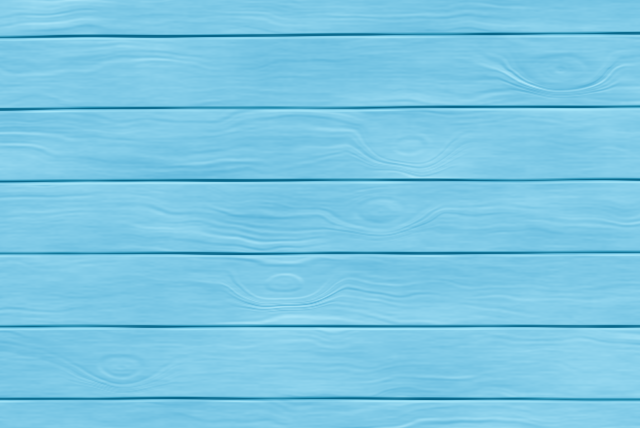
Reproduce this texture procedurally as a WebGL 2 fragment shader.

```glsl
#version 300 es
precision highp float;
// Horizontal painted wooden planks, split by thin dark seams with lit lower lips.
// Grain is warped, stretched noise that closes into rings around one knot per
// plank; its slope is lit from above to give the shallow relief under the paint.
uniform vec2 u_resolution;
out vec4 fragColor;

const float PITCH = 0.17;        // plank height, canvas height = 1
const float FIRST_SEAM = 0.068;  // height of the lowest seam

float hash(vec2 p) {
  return fract(sin(dot(p, vec2(127.1, 311.7))) * 43758.5453);
}

float noise(vec2 p) {
  vec2 i = floor(p), f = fract(p);
  f = f * f * (3.0 - 2.0 * f);
  return mix(mix(hash(i), hash(i + vec2(1, 0)), f.x),
             mix(hash(i + vec2(0, 1)), hash(i + vec2(1, 1)), f.x), f.y);
}

float fbm(vec2 p) {
  float sum = 0.0, amp = 0.5;
  for (int i = 0; i < 4; i++) {
    sum += amp * noise(p);
    p = p * 2.03 + 17.3;
    amp *= 0.5;
  }
  return sum;
}

// Knot centre of a plank; the outermost planks have theirs off the canvas
vec2 knotCentre(float plank) {
  float xs[5] = float[5](0.283, 0.664, 0.889, 0.957, 1.31);
  float x = plank < 0.0 || plank > 4.0 ? -2.0 : xs[int(plank)];
  return vec2(x, FIRST_SEAM + PITCH * (plank + 0.47 + 0.14 * hash(vec2(plank, 3.0))));
}

// Height of the painted grain
float relief(vec2 p, float plank) {
  vec2 seed = vec2(plank * 13.7, plank * 5.3);
  vec2 k = p - knotCentre(plank);
  k.y += 0.018 * (noise(p * 14.0 + seed) - 0.5);
  float ring = length(k * vec2(0.55, 1.1));
  float flow = k.y + 0.12 * (fbm(p * vec2(2.4, 5.0) + seed) - 0.5);
  flow += 0.025 * k.y / (abs(k.y) + 0.01) * exp(-k.x * k.x * 30.0);
  float nearKnot = 1.0 - smoothstep(0.03, 0.085, ring);
  float v = mix(flow, ring, nearKnot);
  float strength = 0.45 + 0.9 * smoothstep(0.35, 0.75, noise(p * vec2(4.0, 13.0) + seed + 40.0));
  strength += 0.5 * nearKnot * noise(p * 16.0 + seed);
  float lines = noise(vec2(v * 120.0, p.x * 4.0) + seed);
  float broad = noise(vec2(v * 48.0, p.x * 2.5) + seed + 9.0);
  return strength * (0.6 * lines + 0.8 * broad);
}

void main() {
  vec2 p = gl_FragCoord.xy / u_resolution.y;
  float pixel = 1.0 / u_resolution.y;

  // Nearest seam, slightly tilted and wavy; d is the signed height above it
  float seam = floor((p.y - FIRST_SEAM) / PITCH + 0.5);
  float seamY = FIRST_SEAM + seam * PITCH + 0.0014 * (seam - 1.0) * (p.x - 0.75);
  seamY += 0.003 * (noise(vec2(p.x * 5.0, seam * 7.0 + 2.0)) - 0.5);
  float d = p.y - seamY;
  float plank = d < 0.0 ? seam - 1.0 : seam;

  // Relief lit from above, brush streaks and slow drifts of tone
  vec2 up = vec2(0.0007, 0.0022);
  float slope = relief(p - up, plank) - relief(p + up, plank);
  float streaks = noise(vec2(p.x * 24.0, p.y * 200.0) + plank * 31.0) - 0.5;
  float speckle = noise(p * vec2(90.0, 230.0)) - 0.5;
  float drift = fbm(p * vec2(3.0, 8.0) + plank * 19.0) - 0.47;
  float tone = -0.12 + 2.4 * slope + 0.6 * streaks + 0.25 * speckle + 2.2 * drift;
  tone += 0.25 * (hash(vec2(plank, 8.0)) - 0.5) + 0.2 * (p.x - 0.75);
  tone = clamp(tone, -2.2, 1.9);
  vec3 paint = vec3(0.51, 0.80, 0.91) + tone * vec3(0.078, 0.047, 0.030);

  // Lit lip of the plank below the seam, narrow shade on the plank above it
  float wear = noise(vec2(p.x * 9.0, seam * 11.0 + 5.0));
  float lip = exp(-pow((d + 0.0065) / 0.0024, 2.0)) * (0.2 + 0.75 * wear);
  paint = mix(paint, vec3(0.66, 0.91, 0.98), lip);
  float breaks = noise(vec2(p.x * 14.0, seam * 5.0 + 1.0));
  float shade = 1.0 - smoothstep(0.0005, 0.0055, abs(d - 0.0008));
  paint = mix(paint, vec3(0.12, 0.55, 0.69), (0.65 + 0.35 * breaks) * shade);

  // Dark gap whose width varies along its length
  float halfWidth = 0.0032 * noise(vec2(p.x * 6.0, seam * 3.0 + 8.0));
  float gap = 1.0 - smoothstep(halfWidth - 0.6 * pixel, halfWidth + 0.6 * pixel, abs(d));
  paint = mix(paint, vec3(0.02, 0.39, 0.53), gap * (0.7 + 0.3 * breaks));

  fragColor = vec4(paint, 1.0);
}
```
